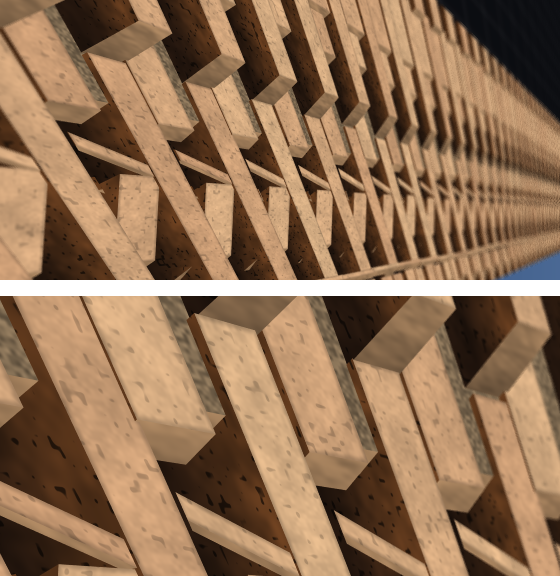
Top, the full canvas; bottom, a detail of the centre.
This pattern is drawn by a Shadertoy shader. Its source:

```glsl
// A relief brick wall receding to the right, with jutting, flush and slanted bricks.
// Pixels map to wall coordinates (column, slope to the vanishing point); each row
// repeats an extruded box, the nearest face is shaded, and samples spread for defocus.

struct Hit {
    float depth;   // distance behind the foremost plane
    float inset;   // distance travelled along the side of the brick
    float edge;    // distance to the border of the front face
    int face;      // 0 front, 1 left side, 2 underside, 3 none
    vec2 uv;
    float seed;
};

float hash(vec2 p) {
    vec3 q = fract(vec3(p.xyx) * 0.1031);
    q += dot(q, q.yzx + 33.33);
    return fract((q.x + q.y) * q.z);
}

float noise(vec2 p) {
    vec2 i = floor(p), f = fract(p);
    f = f * f * (3.0 - 2.0 * f);
    return mix(mix(hash(i), hash(i + vec2(1, 0)), f.x),
               mix(hash(i + vec2(0, 1)), hash(i + vec2(1, 1)), f.x), f.y);
}

// One brick per column. rect holds left, right, top and bottom of the front face.
void brickRow(inout Hit hit, vec2 p, vec4 rect, float front, float len) {
    const vec2 recess = vec2(0.75, 0.086);
    for (int j = -1; j <= 1; j++) {
        float column = floor(p.x) + float(j);
        float seed = hash(vec2(column + 7.0, rect.x * 31.0 + rect.w * 57.0 + 90.0));
        vec2 q = p - vec2(column + 0.05 * (seed - 0.5), 0.012 * (fract(seed * 7.0) - 0.5));
        float side = (rect.x - q.x) / recess.x;
        float under = (q.y - rect.w) / recess.y;
        float enter = max(0.0, max(side, under));
        float leave = min(len, min((rect.y - q.x) / recess.x, (q.y - rect.z) / recess.y));
        if (enter < leave && front + enter < hit.depth) {
            hit.depth = front + enter;
            hit.inset = enter;
            hit.face = enter == 0.0 ? 0 : (side > under ? 1 : 2);
            hit.edge = min(min(q.x - rect.x, rect.y - q.x), 6.0 * min(q.y - rect.z, rect.w - q.y));
            hit.uv = hit.face == 1 ? vec2(enter, q.y * 6.0) :
                     hit.face == 2 ? vec2(q.x, enter) : vec2(q.x, q.y * 6.0);
            hit.seed = seed;
        }
    }
}

vec3 shade(Hit hit) {
    if (hit.face == 3) return vec3(0.10, 0.07, 0.06);
    vec2 uv = hit.uv + hit.seed * 40.0 + 20.0;
    float stain = noise(uv * 5.0) * 0.6 + noise(uv * 14.0) * 0.4;
    float grain = noise(uv * 42.0);
    float pit = smoothstep(0.78, 0.92, noise(uv * 27.0));
    vec3 clay = mix(vec3(0.86, 0.70, 0.53), vec3(0.77, 0.57, 0.42), 0.65 * hit.seed);
    vec3 color = clay * (0.82 + 0.22 * stain + 0.09 * grain) * (1.0 - 0.18 * pit);
    color *= mix(0.80, 1.0, smoothstep(0.0, 0.035, hit.edge));
    if (hit.face == 1) {
        color = mix(vec3(0.37, 0.22, 0.11), vec3(0.13, 0.08, 0.05), smoothstep(0.0, 0.9, hit.inset));
        color *= (0.65 + 0.6 * stain) * (1.0 - 0.6 * pit);
    } else if (hit.face == 2) {
        color = vec3(0.64, 0.50, 0.36) * (0.75 + 0.4 * stain) * (1.0 - 0.25 * hit.inset);
    } else if (hit.depth > 1.06) {
        color = vec3(0.50, 0.42, 0.32) * (0.7 + 0.5 * grain);   // mortar
    }
    return color;
}

vec3 scene(vec2 p) {
    vec2 away = vec2(2.318, 0.242) - p;
    float slope = away.y / away.x;
    vec2 w = vec2(9.505 / away.x - 3.1 * slope, slope);

    // Dark eaves above and sky below the wall
    if (slope < -1.0) {
        float beam = smoothstep(0.75, 0.95, fract(slope * 5.0)) + smoothstep(0.8, 0.95, fract(w.x * 0.5));
        return vec3(0.045, 0.05, 0.065) + 0.03 * beam;
    }
    if (slope > 0.44) return mix(vec3(0.20, 0.31, 0.49), vec3(0.30, 0.42, 0.59), p.x - 1.1);

    Hit hit = Hit(9.0, 0.0, 1.0, 3, vec2(0), 0.0);
    // Cornice, flush course and jutting bricks
    brickRow(hit, w, vec4(0.10, 0.62, -1.02, -0.88), -0.3, 1.0);
    brickRow(hit, w, vec4(0.74, 1.30, -0.88, -0.62), 0.1, 1.0);
    brickRow(hit, w, vec4(0.70, 1.02, -0.75, -0.50), 0.35, 0.8);
    brickRow(hit, w, vec4(0.37, 0.74, -0.88, -0.375), 0.0, 1.1);
    // Mortar bed, short bricks and long bars
    brickRow(hit, w, vec4(-0.04, 1.04, -0.40, -0.20), 1.09, 0.3);
    brickRow(hit, w, vec4(0.98, 1.41, -0.42, -0.185), 0.98, 0.35);
    brickRow(hit, w, vec4(0.60, 0.96, -0.28, 0.21), 1.0, 1.0);
    // Slanted bricks with a thin ledge on top
    brickRow(hit, vec2(w.x + 3.4 * (w.y + 0.07), w.y), vec4(0.24, 0.65, -0.07, 0.10), 1.04, 0.5);
    brickRow(hit, vec2(w.x, w.y - 0.074 * (fract(w.x) - 0.65)), vec4(0.0, 0.66, -0.09, -0.068), 1.02, 0.1);
    // Foot of the wall
    brickRow(hit, w, vec4(-0.04, 1.04, 0.205, 0.222), 0.95, 0.2);
    brickRow(hit, w, vec4(0.15, 0.56, 0.24, 0.34), 1.0, 0.8);
    brickRow(hit, w, vec4(0.60, 0.97, 0.24, 0.46), 1.0, 1.0);
    return shade(hit);
}

void mainImage(out vec4 fragColor, in vec2 fragCoord) {
    vec2 p = fragCoord / iResolution.y;
    float blur = 0.55 / iResolution.y + 0.011 * smoothstep(1.05, 2.0, p.x) + 0.006 * smoothstep(0.3, 0.0, p.x);
    vec3 color = vec3(0);
    for (int i = 0; i < 20; i++) {
        float angle = float(i) * 2.39996;
        color += scene(p + blur * sqrt((float(i) + 0.5) / 20.0) * vec2(cos(angle), sin(angle)));
    }
    fragColor = vec4(color / 20.0, 1.0);
}
```
